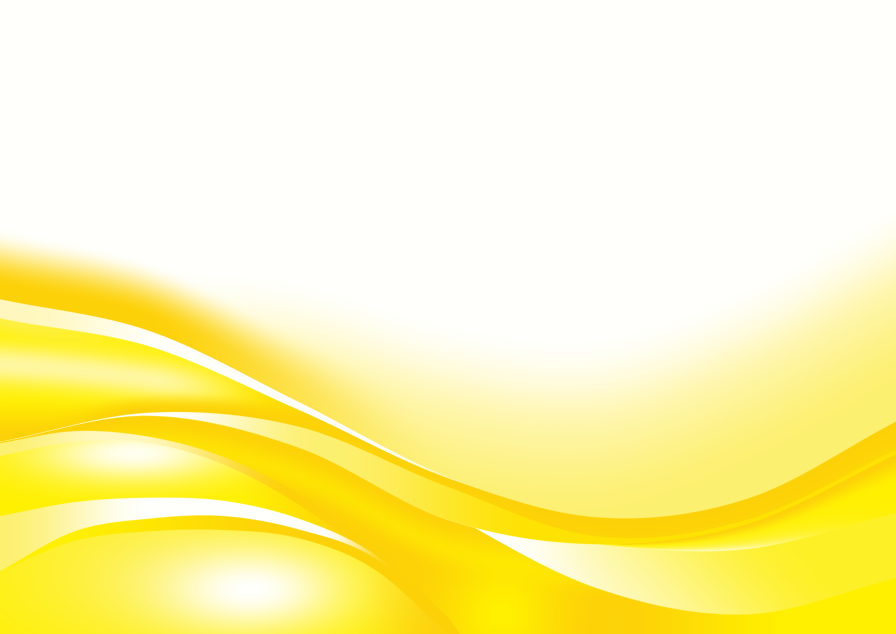
This background is drawn by a Shadertoy shader. Its source:

```glsl
// Glossy yellow ribbons sweeping in waves below a soft white sky.

const vec3 WHITE = vec3(1.0, 1.0, 0.99);
const vec3 CREAM = vec3(1.0, 0.97, 0.74);
const vec3 LEMON = vec3(0.99, 0.94, 0.44);
const vec3 YELLOW = vec3(1.0, 0.94, 0.0);
const vec3 GOLD = vec3(0.99, 0.82, 0.03);

// Smooth curve through seven evenly spaced heights, falling away past x = 1.
float spline(float x, float h[7]) {
    float s = clamp(x, 0.0, 1.0) * 6.0;
    int i = min(int(s), 5);
    float t = s - float(i);
    float b = h[i], c = h[i + 1];
    float a = i > 0 ? h[max(i - 1, 0)] : 2.0 * b - c;
    float d = i < 5 ? h[min(i + 2, 6)] : 2.0 * c - b;
    float y = b + 0.5 * t * (c - a + t * (2.0 * a - 5.0 * b + 4.0 * c - d
            + t * (3.0 * (b - c) + d - a)));
    return y - max(x - 1.0, 0.0);
}

// Antialiased coverage of the area where depth is positive.
float cover(float depth) {
    float edge = 0.8 / iResolution.y;
    return smoothstep(-edge, edge, depth);
}

float glow(vec2 p, vec2 center, vec2 radius) {
    vec2 q = (p - center) / radius;
    return exp(-dot(q, q));
}

void mainImage(out vec4 fragColor, in vec2 fragCoord) {
    vec2 p = fragCoord / iResolution.xy;
    float x = p.x, y = p.y;

    // Wide curves
    float crest = spline(x, float[7](0.528, 0.478, 0.366, 0.248, 0.184, 0.213, 0.335));
    float body = crest - 0.03 * (1.0 - smoothstep(0.0, 0.6, x));
    float sash = spline(x, float[7](0.303, 0.349, 0.327, 0.232, 0.154, 0.180, 0.290));
    float fold = spline(x, float[7](0.303, 0.344, 0.294, 0.180, 0.1415, 0.173, 0.283));
    float shine = spline(x, float[7](0.303, 0.344, 0.294, 0.180, 0.1415, 0.134, 0.191));
    float base = spline(x, float[7](0.600, 0.500, 0.330, 0.191, 0.072, 0.031, 0.088));

    // Sky haze and the warm glow along the crest
    float hazeDepth = spline(x, float[7](0.56, 0.495, 0.467, 0.400, 0.378, 0.458, 0.586)) - y;
    vec3 col = mix(WHITE, CREAM, smoothstep(-0.1, 0.06, hazeDepth));
    col = mix(col, LEMON, smoothstep(-0.03, 0.2, hazeDepth));
    float warm = smoothstep(0.11, 0.02, y - crest) * (1.0 - smoothstep(0.15, 0.52, x));
    col = mix(col, GOLD, warm);

    // White ribbon under the crest
    vec3 paint = mix(CREAM, WHITE, smoothstep(0.02, 0.2, x));
    paint = mix(paint, LEMON, smoothstep(0.42, 0.56, x));
    col = mix(col, paint, cover(crest - y));

    // Main body with a pale sheen on the left
    paint = mix(YELLOW, GOLD, smoothstep(0.2, 0.4, x) * (1.0 - smoothstep(0.0, 0.09, crest - y) * 0.4));
    paint = mix(paint, GOLD, smoothstep(0.38, 0.31, y) * (1.0 - smoothstep(0.3, 0.5, x)));
    float sheenLine = 0.425 - 0.35 * x * x - 0.08 * x;
    float sheen = exp(-pow((y - sheenLine) / 0.032, 2.0)) * (1.0 - smoothstep(0.17, 0.31, x));
    paint = mix(paint, CREAM, sheen * 0.85);
    paint = mix(paint, LEMON, 0.6 * smoothstep(0.035, 0.0, body - y) * (1.0 - smoothstep(0.0, 0.2, x)));
    col = mix(col, paint, cover(body - y));

    // Gold shade above the sash, then the sash itself
    float shade = smoothstep(0.035, 0.0, y - sash) * smoothstep(0.04, 0.15, x);
    col = mix(col, GOLD, shade * (1.0 - smoothstep(0.3, 0.45, x)) * cover(body - y));
    paint = mix(WHITE, LEMON, smoothstep(0.18, 0.36, x));
    paint = mix(paint, mix(YELLOW, GOLD, 0.45), smoothstep(0.36, 0.6, x));
    col = mix(col, paint, cover(sash - y));

    // Right fold, lit along its lower rim
    float across = clamp((y - shine) / max(fold - shine, 0.004), 0.0, 1.0);
    paint = mix(YELLOW, GOLD, smoothstep(0.5, 1.0, across));
    paint = mix(paint, WHITE, 0.85 * exp(-across * 4.0) * glow(vec2(x, 0.0), vec2(0.79, 0.0), vec2(0.11, 1.0)));
    col = mix(col, paint, cover(fold - y));

    // Bright trough below the fold
    paint = mix(WHITE, YELLOW, smoothstep(0.6, 0.92, x + 0.6 * (y - 0.1)));
    paint = mix(paint, LEMON, 0.35 * smoothstep(0.55, 0.7, x));
    col = mix(col, paint, cover(min(shine, fold) - y));

    // Golden base
    paint = mix(GOLD, YELLOW, glow(p, vec2(0.56, 0.03), vec2(0.06, 0.09)));
    paint = mix(paint, YELLOW, smoothstep(0.68, 0.9, x));
    paint = mix(paint, YELLOW, 0.55 * glow(vec2(fold - y, 0.0), vec2(0.045, 0.0), vec2(0.025, 1.0)));
    col = mix(col, paint, cover(min(base, fold) - y));

    // Left arcs, spanning half the width
    float s = x * 2.0;
    float arcTop = spline(s, float[7](0.301, 0.320, 0.311, 0.279, 0.221, 0.136, 0.026));
    float arcLow = spline(s, float[7](0.281, 0.303, 0.301, 0.267, 0.204, 0.118, 0.007));
    float bandTop = spline(s, float[7](0.186, 0.208, 0.215, 0.210, 0.182, 0.127, 0.026));
    float bandLow = spline(s, float[7](0.099, 0.162, 0.182, 0.186, 0.165, 0.121, 0.017));
    float domeTop = spline(s, float[7](0.099, 0.147, 0.162, 0.164, 0.151, 0.103, 0.0));

    paint = mix(mix(LEMON, CREAM, smoothstep(0.0, 0.12, x)), GOLD, smoothstep(0.15, 0.33, x));
    col = mix(col, paint, cover(arcTop - y));

    paint = mix(YELLOW, GOLD, smoothstep(0.26, 0.4, x + 0.3 * (y - 0.2)));
    paint = mix(paint, WHITE, 0.95 * glow(p, vec2(0.15, 0.285), vec2(0.11, 0.045)));
    col = mix(col, paint, cover(arcLow - y));

    paint = mix(LEMON, WHITE, smoothstep(0.0, 0.17, x));
    paint = mix(paint, GOLD, smoothstep(0.36, 0.44, x));
    col = mix(col, paint, cover(bandTop - y));

    paint = mix(YELLOW, GOLD, smoothstep(0.05, 0.35, x));
    col = mix(col, paint, cover(bandLow - y));

    // Glowing dome in the lower left
    paint = mix(YELLOW, GOLD, smoothstep(0.38, 0.49, x));
    paint = mix(paint, LEMON, 0.75 * glow(p, vec2(0.2, 0.1), vec2(0.19, 0.13)));
    paint = mix(paint, WHITE, glow(p, vec2(0.28, 0.07), vec2(0.1, 0.065)));
    col = mix(col, paint, cover(domeTop - y));

    fragColor = vec4(col, 1.0);
}
```
